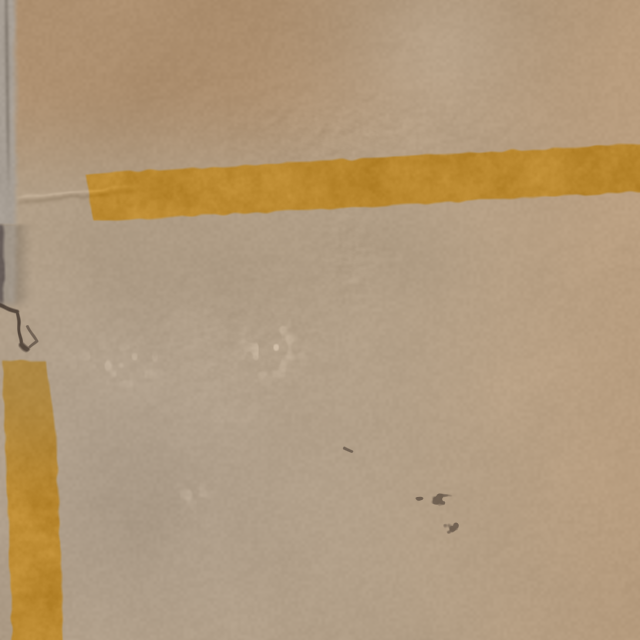
Reproduce this texture procedurally as a three.js fragment shader.

```glsl
// Worn beige floor with two strips of yellow tape, a grey skirting at the left,
// a dark crack and a few scuffs. Soft colour blobs and value noise shade the floor;
// straight edge lines bound the tape; segment distances draw the crack and creases.
#define FLOOR_COL vec3(0.695, 0.618, 0.522)
#define TAN_COL vec3(0.680, 0.562, 0.435)
#define WARM_COL vec3(0.728, 0.615, 0.490)
#define COOL_COL vec3(0.675, 0.615, 0.545)
#define TAPE_COL vec3(0.730, 0.535, 0.185)
#define WALL_COL vec3(0.655, 0.620, 0.580)
#define DARK_COL vec3(0.270, 0.220, 0.185)
#define EDGE_SOFT 0.0025
#define EDGE_WOBBLE 0.004
#define GRAIN 0.022
#define RELIEF 0.065

varying vec2 vUv;

float hash(vec2 p) {
  vec3 q = fract(vec3(p.xyx) * 0.1031);
  q += dot(q, q.yzx + 33.33);
  return fract((q.x + q.y) * q.z);
}

float noise(vec2 p) {
  vec2 i = floor(p), f = fract(p);
  f = f * f * (3.0 - 2.0 * f);
  return mix(mix(hash(i), hash(i + vec2(1, 0)), f.x),
             mix(hash(i + vec2(0, 1)), hash(i + vec2(1, 1)), f.x), f.y);
}

float fbm(vec2 p) {
  float sum = 0.0, amp = 0.5;
  for (int i = 0; i < 5; i++) {
    sum += amp * noise(p);
    p = mat2(1.6, 1.2, -1.2, 1.6) * p + 7.3;
    amp *= 0.5;
  }
  return sum;
}

// Soft elliptical spot, 1 at its centre
float blob(vec2 p, vec2 c, vec2 r) {
  vec2 d = (p - c) / r;
  return exp(-dot(d, d));
}

float segment(vec2 p, vec2 a, vec2 b) {
  vec2 ab = b - a;
  return length(p - a - ab * clamp(dot(p - a, ab) / dot(ab, ab), 0.0, 1.0));
}

float stroke(vec2 p, vec2 a, vec2 b, float w) {
  return 1.0 - smoothstep(w * 0.4, w * 1.6, segment(p, a, b));
}

// Coverage on the positive side of an edge
float inside(float d) { return smoothstep(-EDGE_SOFT, EDGE_SOFT, d); }

// Irregular dark flecks gathered around a centre
float scuff(vec2 p, vec2 c, vec2 r) {
  return smoothstep(0.48, 0.78, blob(p, c, r) * (0.25 + 1.1 * noise(p * 150.0)));
}

vec3 floorColor(vec2 p) {
  float patches = fbm(p * 5.0) - 0.48;
  vec3 col = mix(FLOOR_COL, COOL_COL, 0.8 * blob(p, vec2(0.15, 0.25), vec2(0.38, 0.35)));
  col = mix(col, WARM_COL, smoothstep(0.55, 1.1, p.x + 0.15 * patches) * 0.85);
  float tanArea = smoothstep(0.66, 0.88, p.y) * (1.0 - 0.65 * smoothstep(0.35, 0.75, p.x));
  col = mix(col, TAN_COL, tanArea);
  col += 0.045 * blob(p, vec2(0.68, 0.92), vec2(0.14, 0.12)) * vec3(0.8, 1.0, 1.2);
  col += 0.06 * patches;

  // Raking light over shallow bumps, strongest in a few worn areas
  float bumps = fbm(p * vec2(42.0, 60.0)) - fbm((p + vec2(0.004, -0.005)) * vec2(42.0, 60.0));
  float worn = 0.3 + blob(p, vec2(0.53, 0.79), vec2(0.20, 0.06))
             + blob(p, vec2(0.55, 0.61), vec2(0.05, 0.07))
             + 0.7 * blob(p, vec2(0.38, 0.46), vec2(0.16, 0.10));
  col += RELIEF * worn * bumps;

  // Pale chalky flecks
  float chalk = blob(p, vec2(0.425, 0.46), vec2(0.035, 0.04))
              + 0.6 * blob(p, vec2(0.19, 0.43), vec2(0.06, 0.03))
              + 0.6 * blob(p, vec2(0.30, 0.21), vec2(0.025, 0.03));
  return col + 0.12 * chalk * smoothstep(0.48, 0.85, noise(p * vec2(95.0, 70.0)));
}

void main() {
  vec2 p = vUv;
  vec2 wob = p + EDGE_WOBBLE * (vec2(noise(p * 60.0), noise(p * 60.0 + 19.0)) - 0.5);
  vec3 col = floorColor(p);

  // Crease running from the skirting to the tape
  float creaseY = 0.693 + 0.08 * (p.x - 0.03) + 0.006 * (noise(p * 45.0) - 0.5);
  float creaseSpan = smoothstep(0.015, 0.04, p.x) * (1.0 - smoothstep(0.12, 0.25, p.x));
  float crease = exp(-pow((p.y - creaseY) / 0.0028, 2.0)) - exp(-pow((p.y - creaseY + 0.008) / 0.004, 2.0));

  // Tape strips
  float across = inside(0.728 + 0.0554 * (wob.x - 0.133) - wob.y)
               * inside(wob.y - 0.654 - 0.0545 * (wob.x - 0.147))
               * inside(wob.x - 0.133 - 0.19 * (0.728 - wob.y));
  float rightEdge = 0.099 - 0.035 * wob.y - 0.014 * smoothstep(0.32, 0.45, wob.y);
  float down = inside(wob.x - 0.0195 + 0.036 * wob.y) * inside(rightEdge - wob.x)
             * inside(0.437 - wob.y);
  vec3 tape = TAPE_COL + 0.10 * (fbm(p * 14.0) - 0.48) + 0.07 * (fbm(p * 75.0) - 0.48);
  vec3 fadedTape = mix(tape, vec3(0.66, 0.53, 0.29), 0.7 * smoothstep(0.18, 0.43, p.y));
  col = mix(col, tape, across);
  col = mix(col, fadedTape, down);
  col += 0.06 * crease * creaseSpan;

  // Skirting, its shaded groove and the darker foot below
  float upper = smoothstep(0.645, 0.653, p.y);
  float foot = smoothstep(0.515, 0.535, p.y) * (1.0 - upper);
  col *= 1.0 - 0.16 * foot * (1.0 - smoothstep(0.02, 0.055, p.x));
  col = mix(col, WALL_COL + 0.03 * (noise(p * vec2(90.0, 18.0)) - 0.5),
            max(upper, 0.65 * foot) * (1.0 - smoothstep(0.018, 0.031, wob.x)));
  float groove = exp(-pow((p.x - 0.014 + 0.012 * (p.y - 0.65)) / 0.0035, 2.0));
  col -= 0.11 * upper * groove * smoothstep(0.68, 0.8, p.y);
  col = mix(col, vec3(0.36, 0.32, 0.31), 0.85 * foot * (1.0 - smoothstep(0.003, 0.010, wob.x)));

  // Crack and scuffs
  float crack = stroke(wob, vec2(0.0, 0.523), vec2(0.026, 0.514), 0.0032);
  crack = max(crack, stroke(wob, vec2(0.026, 0.514), vec2(0.033, 0.462), 0.0026));
  crack = max(crack, stroke(wob, vec2(0.033, 0.462), vec2(0.043, 0.454), 0.0038));
  crack = max(crack, 0.7 * stroke(wob, vec2(0.043, 0.490), vec2(0.059, 0.468), 0.0022));
  crack = max(crack, 0.7 * stroke(wob, vec2(0.059, 0.468), vec2(0.043, 0.454), 0.0022));
  float scuffs = scuff(p, vec2(0.688, 0.220), vec2(0.024, 0.013))
               + scuff(p, vec2(0.655, 0.223), vec2(0.010, 0.007))
               + scuff(p, vec2(0.707, 0.176), vec2(0.017, 0.013))
               + stroke(wob, vec2(0.537, 0.301), vec2(0.549, 0.295), 0.0024);
  col = mix(col, DARK_COL, clamp(0.85 * crack + 0.6 * scuffs, 0.0, 0.9));

  col += GRAIN * (noise(p * 190.0) - 0.5);
  gl_FragColor = vec4(col, 1.0);
}
```
